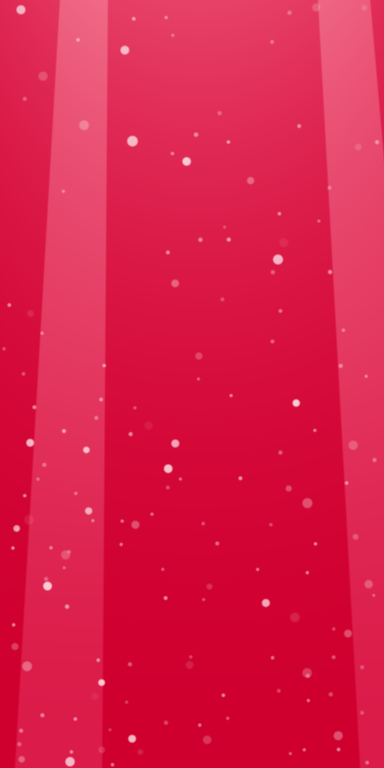
Reproduce this background procedurally as a WebGL 2 fragment shader.

```glsl
#version 300 es
precision highp float;
// Crimson backdrop with two slanted light beams and drifting pale specks.

uniform vec2 u_resolution;
out vec4 fragColor;

const vec3 CRIMSON = vec3(0.81, 0.0, 0.18);
const vec3 PINK_LIFT = vec3(0.13, 0.42, 0.35);
const vec3 PALE_PINK = vec3(0.98, 0.84, 0.87);

vec3 hash3(vec2 cell, float seed) {
    vec3 q = fract(vec3(cell.xyx + seed) * vec3(0.1031, 0.1030, 0.0973));
    q += dot(q, q.yxz + 33.33);
    return fract((q.xxy + q.yzz) * q.zyx);
}

// Light level to colour: red rises first, then blue, then green.
vec3 tint(float light) {
    return CRIMSON + PINK_LIFT * pow(vec3(max(light, 0.0)), vec3(0.7, 1.0, 0.87));
}

// Beam between two straight edges, each given as x at (bottom, top).
float beam(vec2 uv, vec2 leftEdge, vec2 rightEdge, float soft) {
    float fromLeft = uv.x - mix(leftEdge.x, leftEdge.y, uv.y);
    float fromRight = mix(rightEdge.x, rightEdge.y, uv.y) - uv.x;
    return smoothstep(-soft, soft, fromLeft) * smoothstep(-soft, soft, fromRight);
}

// One jittered disc in some grid cells; radii and alphas are (min, max) ranges.
float specks(vec2 p, float cells, vec2 radii, vec2 alphas, float density, float soft, float seed) {
    vec2 cell = floor(p * cells);
    vec3 place = hash3(cell, seed);
    vec3 look = hash3(cell, seed + 47.0);
    float crowd = mix(1.35, 0.5, smoothstep(0.5, 1.6, (cell.y + 0.5) / cells));
    float radius = mix(radii.x, radii.y, look.x);
    float margin = (radius + soft) * cells;
    vec2 center = (cell + mix(vec2(margin), vec2(1.0 - margin), place.xy)) / cells;
    float disc = 1.0 - smoothstep(radius - soft, radius + soft, distance(p, center));
    return disc * step(place.z, density * crowd) * mix(alphas.x, alphas.y, look.y);
}

void main() {
    vec2 uv = gl_FragCoord.xy / u_resolution;
    vec2 p = gl_FragCoord.xy / u_resolution.x;
    float pixel = 1.0 / u_resolution.x;

    // Glow from above, strongest near the middle of the top edge
    float sideFade = 1.0 - 1.5 * pow(abs(uv.x - 0.52), 2.0);
    float light = 0.62 * pow(uv.y, 2.3) * sideFade;

    // Slanted beams, fading downwards
    float edge = max(0.0035, 0.75 * pixel);
    float beams = beam(uv, vec2(0.039, 0.156), vec2(0.266, 0.281), edge)
                + beam(uv, vec2(0.938, 0.828), vec2(1.138, 0.964), edge);
    light += beams * mix(0.25, 0.42, smoothstep(0.0, 0.65, uv.y));
    vec3 color = tint(light);

    // Specks: faint discs, tiny dots and bright discs, denser below
    float soft = max(0.0035, 0.75 * pixel);
    float faint = specks(p, 7.0, vec2(0.007, 0.013), vec2(0.06, 0.4), 0.34, soft, 11.0);
    float tiny = specks(p, 13.0, vec2(0.0035, 0.0055), vec2(0.3, 0.7), 0.28, soft, 83.0);
    float bright = specks(p, 5.0, vec2(0.008, 0.014), vec2(0.75, 0.95), 0.24, soft, 29.0);
    color = mix(color, PALE_PINK, faint);
    color = mix(color, PALE_PINK, tiny);
    color = mix(color, PALE_PINK, bright);

    fragColor = vec4(color, 1.0);
}
```
